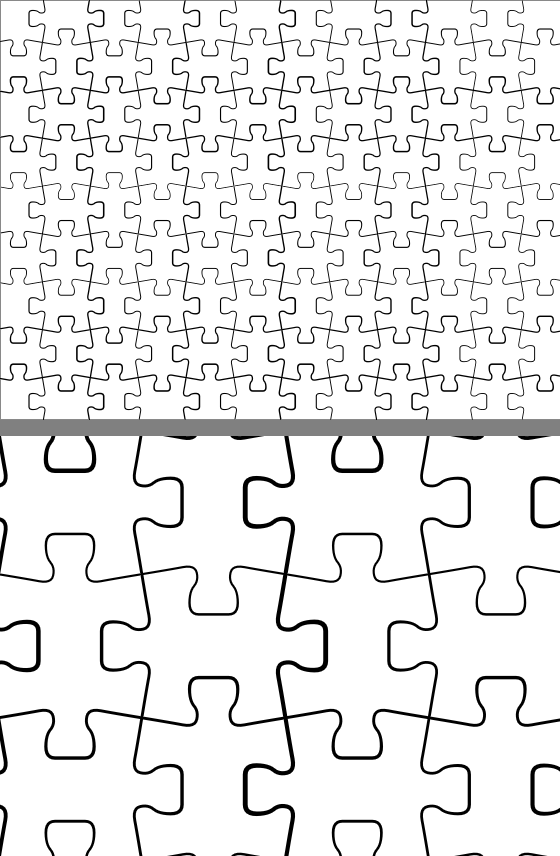
Top, the full canvas; bottom, a detail of the centre.
This pattern is drawn by a WebGL 2 fragment shader. Its source:

```glsl
#version 300 es
precision highp float;
// Jigsaw outline: black cuts on white, with knobs that alternate in a checker.
// Every cut is one smooth half profile, mirrored, turned and flipped per cell;
// each row and column of cuts has its own pen weight.

uniform vec2 u_resolution;
out vec4 outColor;

// Lengths in canvas heights
const float PITCH = 0.1140;             // side of one piece
const vec2 FIRST_CROSSING = vec2(0.1010, 0.1010); // from the top left corner
const float FRAME_WIDTH = 0.0013;

// Lengths in piece sides
const float LINE_WIDTH = 0.0213;
const float TIP_SWELL = 0.18;           // extra weight around the knob tip
const float KNOB_HEIGHT = 0.28;

const vec3 PAPER = vec3(1.0);
const vec3 INK = vec3(0.0);
const float FRAME_STRENGTH = 0.85;

// Pen weight of each cut line, relative to LINE_WIDTH
const int COLUMNS = 11;
const int ROWS = 8;
const float COLUMN_WEIGHT[COLUMNS] = float[](
  1.0, 1.3, 0.95, 1.25, 0.95, 1.35, 0.9, 1.15, 1.25, 0.8, 0.8);
const float ROW_WEIGHT[ROWS] = float[](
  0.95, 1.3, 1.25, 0.7, 0.95, 0.8, 1.2, 1.3);

// Half profile from crossing to knob tip: (distance from middle, height)
const int CONTROLS = 8;
const vec2 PROFILE[CONTROLS] = vec2[](
  vec2(0.70, 0.033), vec2(0.30, -0.033), vec2(0.13, -0.065),
  vec2(0.105, 0.045), vec2(0.168, 0.12), vec2(0.168, KNOB_HEIGHT),
  vec2(0.04, KNOB_HEIGHT), vec2(-0.04, KNOB_HEIGHT));
const int STEPS = 6;                    // straight pieces per curve span

float segmentDistance(vec2 p, vec2 a, vec2 b) {
  vec2 ab = b - a;
  float t = clamp(dot(p - a, ab) / dot(ab, ab), 0.0, 1.0);
  return length(p - a - ab * t);
}

// Distance to the quadratic B-spline through the profile
float profileDistance(vec2 p) {
  p.x = abs(p.x);
  float nearest = 1.0;
  for (int i = 1; i < CONTROLS - 1; i++) {
    vec2 start = 0.5 * (PROFILE[i - 1] + PROFILE[i]);
    vec2 end = 0.5 * (PROFILE[i] + PROFILE[i + 1]);
    vec2 previous = start;
    for (int k = 1; k <= STEPS; k++) {
      float t = float(k) / float(STEPS);
      vec2 next = mix(mix(start, PROFILE[i], t), mix(PROFILE[i], end, t), t);
      nearest = min(nearest, segmentDistance(p, previous, next));
      previous = next;
    }
  }
  return nearest;
}

// Signed distance to one cut; p.x runs along it, side is the knob direction
float cutDistance(vec2 p, float side, float weight) {
  vec2 local = vec2(fract(p.x) - 0.5, (p.y - round(p.y)) * side);
  float swell = 1.0 + TIP_SWELL * smoothstep(0.1, KNOB_HEIGHT, local.y);
  return profileDistance(local) - 0.5 * LINE_WIDTH * weight * swell;
}

// +1 on even cells, -1 on odd ones
float checker(vec2 cell) {
  return 1.0 - 2.0 * mod(cell.x + cell.y, 2.0);
}

void main() {
  // Canvas position, measured down from the top left
  vec2 canvas = vec2(gl_FragCoord.x, u_resolution.y - gl_FragCoord.y)
              / u_resolution.y;
  vec2 grid = (canvas - FIRST_CROSSING) / PITCH;
  float pixel = 1.0 / u_resolution.y;

  // Nearest cut of each direction; the outer sides stay straight
  float cut = 1.0;
  int row = int(round(grid.y));
  if (row >= 0 && row < ROWS) {
    float side = -checker(vec2(floor(grid.x), row));
    cut = min(cut, cutDistance(grid, side, ROW_WEIGHT[row]));
  }
  int column = int(round(grid.x));
  if (column >= 0 && column < COLUMNS) {
    float side = checker(vec2(column, floor(grid.y)));
    cut = min(cut, cutDistance(grid.yx, side, COLUMN_WEIGHT[column]));
  }
  float ink = clamp(0.5 - cut * PITCH / pixel, 0.0, 1.0);

  // Thin frame on the left, top and bottom
  float border = min(canvas.x, min(canvas.y, 1.0 - canvas.y));
  float frame = clamp(0.5 + (FRAME_WIDTH - border) / pixel, 0.0, 1.0);
  ink = max(ink, frame * FRAME_STRENGTH);

  outColor = vec4(mix(PAPER, INK, ink), 1.0);
}
```
